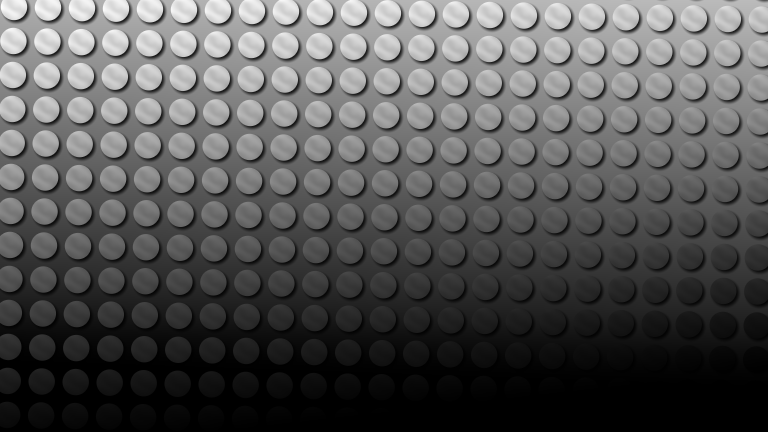
Reproduce this pattern procedurally as a Shadertoy shader.

```glsl
// Tilted grid of raised metal studs on a plate that fades from light grey to black.

const float PITCH = 0.0787;                    // stud spacing, in canvas heights
const float TILT = 0.0168;                     // clockwise grid rotation, radians
const vec2 FIRST_STUD = vec2(0.0324, 0.9838);  // centre of the top left stud
const float RADIUS = 0.388;                    // stud radius, in pitches
const vec2 SHADOW_SHIFT = vec2(0.065, -0.065); // in pitches
const float SHADOW_BLUR = 0.085;
const float SHADOW_STRENGTH = 0.85;
const float PLATE_TOP = 0.71;                  // plate brightness at the top
const float STUD_TOP = 0.98;                   // stud brightness at the top left
const float SHEEN = 0.055;                     // strength of the brushed bands
const float BEVEL = 0.07;                      // strength of the rim light

float hash(vec2 p) {
    p = fract(p * vec2(0.1031, 0.1137));
    p += dot(p, p.yx + 33.33);
    return fract((p.x + p.y) * p.x * 97.0);
}

float noise(vec2 p) {
    vec2 i = floor(p);
    vec2 f = fract(p);
    f = f * f * (3.0 - 2.0 * f);
    return mix(mix(hash(i), hash(i + vec2(1.0, 0.0)), f.x),
               mix(hash(i + vec2(0.0, 1.0)), hash(i + 1.0), f.x), f.y);
}

// Offset from the nearest stud centre, in pitches
vec2 cellOffset(vec2 grid) {
    return fract(grid + 0.5) - 0.5;
}

float plateTone(vec2 uv) {
    float depth = 1.0 - uv.y + 0.06 * (0.5 - uv.x);
    float fade = max(1.0 - depth / 0.87, 0.0);
    return PLATE_TOP * fade * smoothstep(-0.12, 0.2, fade);
}

float studTone(vec2 uv, vec2 local) {
    // Broad diagonal fade shared by all studs
    float depth = 1.0 - uv.y + 0.2 * uv.x;
    float tone = max(STUD_TOP * (1.0 - smoothstep(-0.15, 1.2, depth)) - 0.03, 0.0);

    // Soft wavy bands across each face
    vec2 q = local / RADIUS;
    float across = dot(q, vec2(0.5, 0.87));
    float warp = noise(q * 1.8 + 7.0) - 0.5;
    float bands = -cos(across * 5.5 + 1.8 * warp + 0.7 * q.x);

    // Rim lit from the upper left
    float rim = smoothstep(0.55, 1.0, length(q));
    float light = dot(q, vec2(-0.7071, 0.7071));
    return tone * (1.0 + SHEEN * bands + BEVEL * rim * light);
}

void mainImage(out vec4 fragColor, in vec2 fragCoord) {
    vec2 uv = fragCoord / iResolution.xy;
    vec2 p = fragCoord / iResolution.y - FIRST_STUD;
    float c = cos(TILT);
    float s = sin(TILT);
    vec2 grid = vec2(c * p.x - s * p.y, s * p.x + c * p.y) / PITCH;
    float pixel = 1.0 / (iResolution.y * PITCH);

    // Plate and soft drop shadows
    float shadowDist = length(cellOffset(grid - SHADOW_SHIFT)) - RADIUS;
    float shadow = 1.0 - smoothstep(-SHADOW_BLUR, SHADOW_BLUR, shadowDist);
    float tone = plateTone(uv) * (1.0 - SHADOW_STRENGTH * shadow);

    // Studs
    vec2 local = cellOffset(grid);
    float cover = clamp(0.5 - (length(local) - RADIUS) / pixel, 0.0, 1.0);
    tone = mix(tone, studTone(uv, local), cover);

    fragColor = vec4(vec3(clamp(tone, 0.0, 1.0)), 1.0);
}
```
